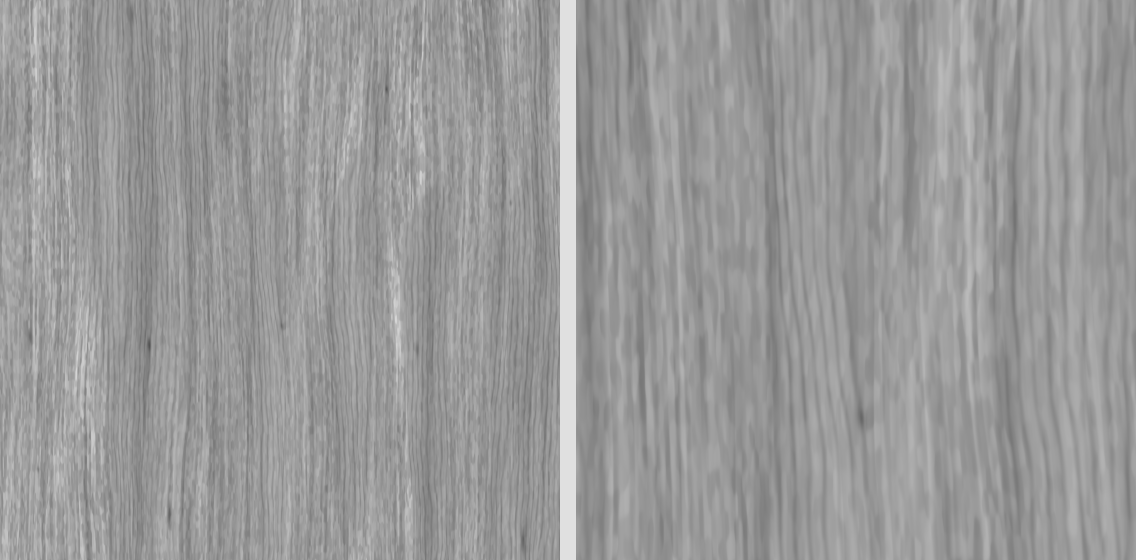
Left: the whole. Right: its middle third, enlarged.
A Shadertoy shader for this texture:

```glsl
// Grey wood veneer with an upright grain. Stretched cellular noise gives bands,
// streaks, fibres and pores; layered sines bend the grain and draw the wavy
// growth lines of the smooth dark bands. A few dark slits are scattered on top.

const float BASE_GREY      = 0.617;
const float BAND_DEPTH     = 0.062;
const float STREAK_DEPTH   = 0.075;
const float STRAND_DEPTH   = 0.085;
const float FIBRE_DEPTH    = 0.130;
const float PORE_DEPTH     = 0.105;
const float HEART_SHADE    = 0.022;  // darkening of the smooth bands
const float LINE_DEPTH     = 0.070;  // growth lines inside them
const float GLINT          = 0.035;  // pale fibres in the light bands
const float SLIT_DEPTH     = 0.220;

const vec2 BAND_SCALE   = vec2(21.0, 1.1);   // cells per canvas, across and along
const vec2 STREAK_SCALE = vec2(58.0, 2.4);
const vec2 STRAND_SCALE = vec2(125.0, 4.0);
const vec2 FIBRE_SCALE  = vec2(270.0, 8.0);
const vec2 PORE_SCALE   = vec2(330.0, 75.0);
const vec2 HEART_SCALE  = vec2(15.0, 1.5);
const vec2 SLIT_GRID    = vec2(5.0, 4.0);
const float LINE_COUNT  = 105.0;
const float TAU = 6.2832;

vec2 hash2(vec2 p) {
    vec3 q = fract(p.xyx * vec3(0.1031, 0.1030, 0.0973));
    q += dot(q, q.yzx + 33.33);
    return fract((q.xx + q.yz) * q.zy);
}

// Smooth cellular noise: random tones of nearby cells, blended; -0.5 to 0.5
float cellNoise(vec2 p) {
    vec2 id = floor(p), f = p - id;
    float tone = 0.0, total = 0.0;
    for (int j = -1; j <= 1; j++) {
        for (int i = -1; i <= 1; i++) {
            vec2 o = vec2(float(i), float(j));
            vec2 d = o + 0.15 + 0.7 * hash2(id + o) - f;
            float weight = exp(-6.0 * dot(d, d));
            tone += weight * hash2(id + o + 57.0).x;
            total += weight;
        }
    }
    return tone / total - 0.5;
}

// Sideways drift of the grain
vec2 bendGrain(vec2 p) {
    float bend = 0.0035 * sin(4.3 * p.y + 9.0 * p.x)
               + 0.0015 * sin(11.0 * p.y - 21.0 * p.x + 1.7)
               + 0.0005 * sin(37.0 * p.y + 61.0 * p.x);
    bend += 0.012 * cellNoise(p * vec2(9.0, 2.4) + 11.0);
    return vec2(p.x + bend, p.y);
}

// Thin dark growth lines with uneven spacing
float growthLines(vec2 p) {
    float phase = LINE_COUNT * p.x + 2.0 * cellNoise(p * vec2(22.0, 2.6) + 71.0)
                + 0.16 * sin(31.0 * p.y + 60.0 * p.x)
                + 0.08 * sin(83.0 * p.y - 45.0 * p.x);
    float wave = 0.5 + 0.5 * sin(TAU * phase);
    return wave * wave * wave;
}

// Narrow tapered cracks, at most one per grid cell
float slits(vec2 p) {
    float dark = 0.0;
    vec2 id = floor(p * SLIT_GRID);
    for (int j = -1; j <= 1; j++) {
        for (int i = -1; i <= 1; i++) {
            vec2 cell = id + vec2(float(i), float(j));
            vec2 place = hash2(cell + 19.0), kind = hash2(cell + 83.0);
            vec2 d = p - (cell + 0.1 + 0.8 * place) / SLIT_GRID;
            float size = mix(0.15, 1.0, kind.y * kind.y);
            d.x += 0.05 * d.y;
            vec2 radius = vec2(0.0022 + 0.0018 * size, 0.034 * size);
            vec2 e = d / radius;
            dark += step(kind.x, 0.45) * exp(-dot(e, e)) * mix(0.6, 1.0, size);
        }
    }
    return min(dark, 1.0);
}

void mainImage(out vec4 fragColor, in vec2 fragCoord) {
    vec2 uv = fragCoord / iResolution.y;
    vec2 grain = bendGrain(uv);

    // Noise layers from broad to fine
    float band   = cellNoise(grain * BAND_SCALE + 3.0);
    float streak = cellNoise(grain * STREAK_SCALE + 23.0);
    float strand = cellNoise(grain * STRAND_SCALE + 61.0);
    float fibre  = cellNoise(grain * FIBRE_SCALE + 37.0);
    float pore   = cellNoise(grain * PORE_SCALE + 5.0);
    float heart  = smoothstep(0.12, 0.26, cellNoise(grain * HEART_SCALE + 47.0));

    // Smooth dark bands carry fewer fibres and more growth lines
    float rough = mix(1.0 + 0.5 * band, 0.55, heart);
    float grey = BASE_GREY + BAND_DEPTH * band + STREAK_DEPTH * streak;
    grey += rough * (STRAND_DEPTH * strand + FIBRE_DEPTH * fibre + PORE_DEPTH * pore);
    grey -= HEART_SHADE * heart;
    grey -= LINE_DEPTH * growthLines(grain) * mix(0.2, 1.0, heart);

    // Pale glints and dark slits
    float pale = smoothstep(0.0, 0.3, band) * smoothstep(0.1, 0.4, fibre + 0.4 * pore);
    grey += GLINT * pale * (1.0 - heart);
    grey -= SLIT_DEPTH * slits(grain);

    fragColor = vec4(vec3(clamp(grey, 0.0, 1.0)), 1.0);
}
```
